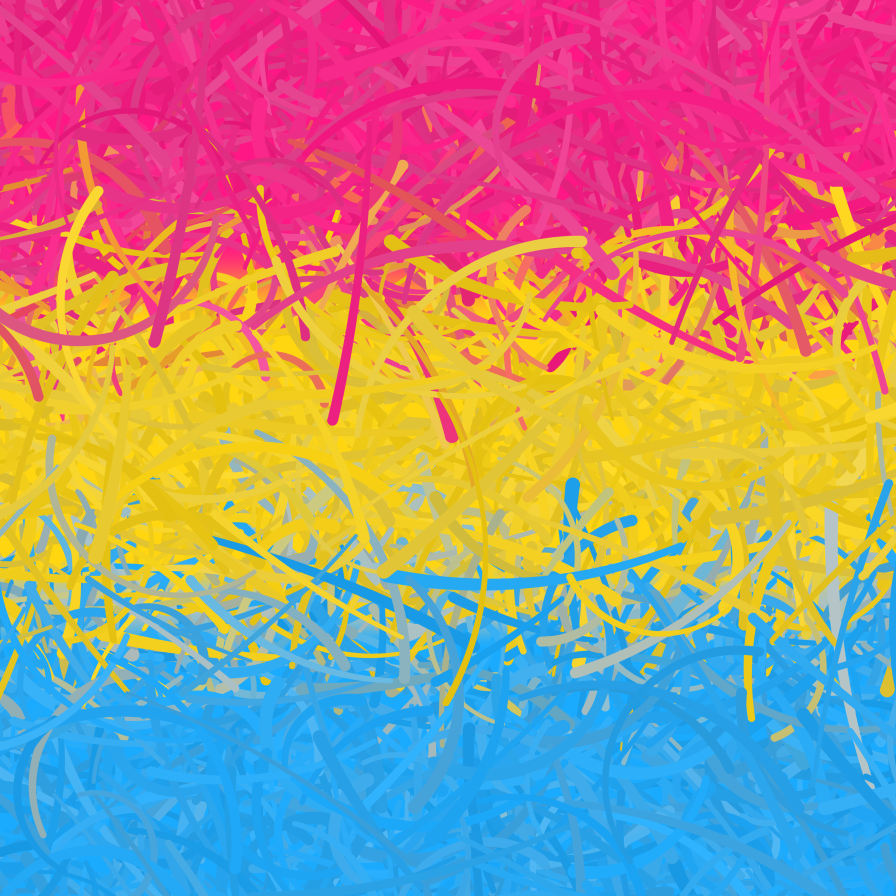
Reproduce this pattern procedurally as a WebGL 1 fragment shader.

```glsl
precision highp float;
// A tangle of curved brush strokes in three soft bands: pink, yellow and blue.
// Each layer scatters one arc per jittered grid cell; layers grow from short
// to long strokes, and each stroke takes its colour from its own height.

uniform vec2 u_resolution;

vec4 hash4(vec2 seed) {
    float n = dot(seed, vec2(127.1, 311.7));
    return fract(sin(n + vec4(0.0, 74.7, 183.3, 246.1)) * 43758.5453);
}

// Vertical palette with salmon and silver where the bands meet
vec3 bandColor(float height) {
    vec3 blue = vec3(0.10, 0.67, 1.0);
    vec3 yellow = vec3(1.0, 0.84, 0.06);
    vec3 pink = vec3(1.0, 0.09, 0.52);
    float low = smoothstep(0.275, 0.375, height);
    float high = smoothstep(0.635, 0.735, height);
    vec3 color = mix(mix(blue, yellow, low), pink, high);
    return mix(color, vec3(0.70, 0.76, 0.82), 3.2 * low * (1.0 - low));
}

vec3 strokeColor(float height, vec4 rnd) {
    vec3 color = bandColor(height + 0.17 * (rnd.x + rnd.y - 1.0));
    color = mix(color, vec3(0.78), 0.28 * rnd.z * rnd.z);
    color = mix(color, vec3(1.0), 0.12 * rnd.x * rnd.w);
    return color * mix(0.89, 1.0, rnd.w);
}

// Distance to an arc whose midpoint is the origin and which bends downward
float arcDistance(vec2 p, float radius, float halfAngle) {
    p = vec2(abs(p.x), p.y + radius);
    vec2 tip = vec2(sin(halfAngle), cos(halfAngle));
    return tip.y * p.x > tip.x * p.y
        ? length(p - tip * radius)
        : abs(length(p) - radius);
}

void main() {
    vec2 uv = gl_FragCoord.xy / u_resolution;
    float pixel = 1.0 / min(u_resolution.x, u_resolution.y);
    vec3 color = bandColor(uv.y);

    for (int layer = 0; layer < 28; layer++) {
        float depth = float(layer) / 27.0;
        float cell = 0.085 + 0.16 * depth * depth;
        vec2 shift = hash4(vec2(float(layer), 5.3)).xy;
        vec2 home = floor(uv / cell + shift);

        for (int row = -1; row <= 1; row++) {
            for (int col = -1; col <= 1; col++) {
                vec2 id = home + vec2(float(col), float(row));
                vec2 seed = id + float(layer) * vec2(17.3, 9.1);
                vec4 shape = hash4(seed);
                vec2 center = (id + shape.xy - shift) * cell;
                vec2 p = uv - center;
                if (dot(p, p) > cell * cell) continue;

                // Turn into the frame of the stroke
                vec4 look = hash4(seed + 41.7);
                float turn = 6.2832 * shape.z;
                float c = cos(turn);
                float s = sin(turn);
                p = mat2(c, -s, s, c) * p;

                // Bend, length and a slight taper
                float halfLength = cell * mix(0.4, 0.92, shape.w);
                float halfAngle = 0.1 + 1.3 * look.y * look.y;
                float width = mix(0.0028, 0.0068, look.x);
                width *= 0.9 + 0.3 * clamp(p.x / halfLength, -1.0, 1.0);
                float d = arcDistance(p, halfLength / halfAngle, halfAngle) - width;

                float cover = 1.0 - smoothstep(-0.7 * pixel, 0.7 * pixel, d);
                vec3 paint = strokeColor(center.y, hash4(seed + 83.9));
                color = mix(color, paint, cover);
            }
        }
    }

    gl_FragColor = vec4(color, 1.0);
}
```
